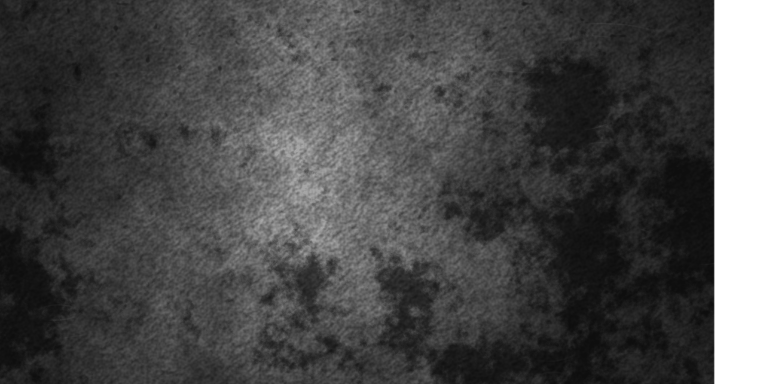
Reproduce this texture procedurally as a Shadertoy shader.

```glsl
// Dark, stained plaster wall lit by a soft off-centre glow, with a white strip at the right
#define WALL_EDGE 0.930
#define BASE_TONE 0.135
#define GLOW_GAIN 0.330
#define GLOW_CENTER vec2(0.83, 0.58)
#define GLOW_RADIUS vec2(0.43, 0.60)
#define STAIN_DEPTH 0.56
#define CLOUD_GAIN 0.42
#define GRAIN_GAIN 0.36
#define GRAIN_SCALE 74.0
#define PIT_SCALE 48.0

vec2 gradientAt(vec2 cell) {
    vec3 h = fract(cell.xyx * vec3(0.1031, 0.1030, 0.0973));
    h += dot(h, h.yzx + 33.33);
    float angle = 6.28318 * fract((h.x + h.y) * h.z);
    return vec2(cos(angle), sin(angle));
}

float gradientNoise(vec2 p) {
    vec2 i = floor(p), f = fract(p);
    vec2 u = f * f * f * (f * (f * 6.0 - 15.0) + 10.0);
    vec2 e = vec2(1.0, 0.0);
    float low = mix(dot(gradientAt(i), f), dot(gradientAt(i + e), f - e), u.x);
    float high = mix(dot(gradientAt(i + e.yx), f - e.yx),
                     dot(gradientAt(i + 1.0), f - 1.0), u.x);
    return mix(low, high, u.y);
}

float fbm(vec2 p) {
    float sum = 0.0, gain = 0.7;
    for (int i = 0; i < 5; i++) {
        sum += gain * gradientNoise(p);
        p = mat2(1.6, 1.2, -1.2, 1.6) * p + 7.3;
        gain *= 0.56;
    }
    return sum;
}

// Soft elliptical spot, 1 at its centre
float spot(vec2 p, vec2 center, vec2 radius) {
    vec2 d = (p - center) / radius;
    return exp(-dot(d, d));
}

// Broad light and its weaker side pools
float lighting(vec2 p) {
    float glow = spot(p, GLOW_CENTER, GLOW_RADIUS);
    glow += 0.16 * spot(p, vec2(0.78, 0.47), vec2(0.20, 0.16));
    glow += 0.20 * spot(p, vec2(0.35, 0.22), vec2(0.18, 0.26));
    glow += 0.20 * spot(p, vec2(1.22, 0.20), vec2(0.22, 0.20));
    glow += 0.20 * spot(p, vec2(1.32, 0.82), vec2(0.32, 0.22));
    glow += 0.13 * spot(p, vec2(1.62, 0.58), vec2(0.25, 0.12));
    return BASE_TONE + GLOW_GAIN * glow;
}

// Where dark stains gather
float stainBias(vec2 p) {
    float b = 0.75 * spot(p, vec2(1.47, 0.72), vec2(0.18, 0.13));
    b += 0.65 * spot(p, vec2(1.54, 0.32), vec2(0.14, 0.24));
    b += 0.60 * spot(p, vec2(1.82, 0.42), vec2(0.14, 0.36));
    b += 0.50 * spot(p, vec2(1.29, 0.43), vec2(0.12, 0.08));
    b += 0.50 * spot(p, vec2(1.08, 0.24), vec2(0.10, 0.13));
    b += 0.45 * spot(p, vec2(0.79, 0.22), vec2(0.20, 0.12));
    b += 0.50 * spot(p, vec2(0.09, 0.62), vec2(0.14, 0.10));
    b += 0.55 * spot(p, vec2(0.05, 0.22), vec2(0.17, 0.25));
    b += 0.45 * spot(p, vec2(1.35, 0.03), vec2(0.35, 0.10));
    return b;
}

void mainImage(out vec4 fragColor, in vec2 fragCoord) {
    vec2 uv = fragCoord / iResolution.xy;
    vec2 p = vec2(uv.x * 2.0, uv.y);
    float pixel = 1.0 / iResolution.x;

    // Mottled clouds over the light
    float clouds = fbm(p * 4.5 + 11.0);
    float mottle = fbm(p * 15.0 + 31.0);
    float tone = lighting(p) * (1.0 + CLOUD_GAIN * clouds + 0.24 * mottle);

    // Ragged stains
    float ragged = 0.65 * fbm(p * 7.0 + 53.0) + 0.55 * fbm(p * 24.0 + 71.0);
    float stain = smoothstep(0.12, 0.62, stainBias(p) + ragged);
    tone *= 1.0 - STAIN_DEPTH * stain;

    // Diagonal trowel grain, bent by the mottling
    vec2 q = p + 0.012 * vec2(clouds, mottle);
    vec2 along = vec2(dot(q, vec2(0.80, 0.60)), dot(q, vec2(-0.60, 0.80)));
    float grain = gradientNoise(along * GRAIN_SCALE * vec2(0.65, 1.35));
    grain += 0.7 * gradientNoise(p * GRAIN_SCALE * 1.7 + 19.0);
    tone *= 1.0 + GRAIN_GAIN * grain;

    // Small pits, denser near the top
    float pits = smoothstep(0.34, 0.60, gradientNoise(p * PIT_SCALE + 5.0));
    tone *= 1.0 - pits * mix(0.15, 0.45, smoothstep(0.6, 1.0, p.y));

    // Faint pale scratches
    float scratch = abs(gradientNoise(p * vec2(5.0, 16.0) + 91.0));
    float sparse = smoothstep(0.15, 0.5, gradientNoise(p * 8.0 + 3.0));
    tone += 0.035 * sparse * (1.0 - smoothstep(0.0, 0.05, scratch));

    // White strip
    float strip = smoothstep(-pixel, pixel, uv.x - WALL_EDGE);
    fragColor = vec4(vec3(mix(clamp(tone, 0.055, 0.65), 1.0, strip)), 1.0);
}
```
